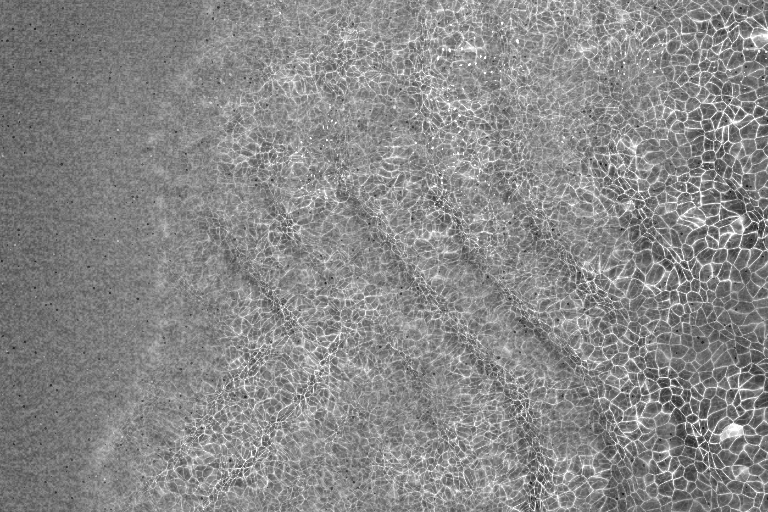
This texture is drawn by a WebGL 2 fragment shader. Its source:

```glsl
#version 300 es
precision highp float;
// Grey beach seen from above: grainy sand at left, clear rippled water with caustic light at right.

#define CREST_SPACING 0.155
#define CREST_SQUEEZE 0.125
#define CELL_SCALE 45.0
#define FINE_SCALE 80.0
#define GRAIN_SCALE 420.0
#define SAND_GREY 0.44
#define WATER_GREY 0.515
#define DEEP_GREY 0.405
#define LINE_GAIN 0.58

uniform vec2 u_resolution;
out vec4 outColor;

float hash(vec2 p) {
    return fract(sin(dot(p, vec2(127.1, 311.7))) * 43758.5);
}

vec2 hash2(vec2 p) {
    return vec2(hash(p), hash(p + vec2(37.3, 17.9)));
}

float noise(vec2 p) {
    vec2 i = floor(p), f = fract(p);
    f = f * f * (3.0 - 2.0 * f);
    return mix(mix(hash(i), hash(i + vec2(1, 0)), f.x),
               mix(hash(i + vec2(0, 1)), hash(i + vec2(1, 1)), f.x), f.y);
}

float fbm(vec2 p) {
    float sum = 0.0, amp = 0.5;
    for (int i = 0; i < 4; i++) {
        sum += amp * noise(p);
        p = p * 2.03 + 11.7;
        amp *= 0.5;
    }
    return sum;
}

// Gap between the nearest two cell centres: zero on the cell walls
float cellWall(vec2 p) {
    vec2 cell = floor(p), f = fract(p);
    float near = 9.0, next = 9.0;
    for (int y = -1; y <= 1; y++)
    for (int x = -1; x <= 1; x++) {
        vec2 g = vec2(x, y);
        float d = length(g + hash2(cell + g) - f);
        next = min(next, max(near, d));
        near = min(near, d);
    }
    return next - near;
}

// Soft round dots scattered on a grid, present in a share of its cells
float specks(vec2 p, float share) {
    vec2 cell = floor(p);
    float size = mix(0.12, 0.34, hash(cell + 5.1));
    vec2 centre = 0.35 + 0.3 * hash2(cell + 9.4);
    float dotMask = 1.0 - smoothstep(size * 0.5, size, length(fract(p) - centre));
    return dotMask * step(1.0 - share, hash(cell));
}

// Horizontal place of the waterline at a given height
float shoreline(float y) {
    return 0.295 + 0.11 * smoothstep(0.7, 1.0, y) - 0.135 * (1.0 - smoothstep(0.0, 0.38, y));
}

float sandGrey(vec2 p, float grain) {
    float streak = noise(p * vec2(50.0, 260.0)) - 0.5;
    float grey = SAND_GREY + 0.14 * grain + 0.06 * streak + 0.06 * (fbm(p * 5.0) - 0.5);
    return grey + 0.07 * smoothstep(0.0, 0.3, p.x) - 0.03 * smoothstep(0.6, 1.0, p.y);
}

// Moves points towards a crest line so that the net tightens there
float squeeze(float offset) {
    return CREST_SQUEEZE * offset * exp(-20.0 * offset * offset);
}

float waterGrey(vec2 p, float calm, float grain) {
    vec2 warp = vec2(fbm(p * 7.0), fbm(p * 7.0 + 31.0)) - 0.47;

    // Main crests: upright above, sweeping to the lower right below
    float across = p.x - 0.675 - 0.38 * (1.0 - smoothstep(0.08, 0.72, p.y)) + 0.06 * warp.x;
    float phase = across / CREST_SPACING - 1.65 * max(across - 0.25, 0.0);
    float offset = phase - floor(phase + 0.5);
    float lower = 1.0 - smoothstep(0.55, 0.78, p.y);
    float strength = mix(0.45, 1.0, lower) * smoothstep(0.2, 0.5, fbm(p * 6.0 + 50.0));
    float crest = exp(-offset * offset * 45.0) * strength;
    float trough = exp(-pow(offset + 0.15, 2.0) * 70.0) * strength;

    // Second set of crests, crossing the lower left
    vec2 sideNormal = vec2(0.78, -0.62);
    float lowLeft = (1.0 - smoothstep(0.3, 0.42, p.y)) * (1.0 - smoothstep(0.6, 0.78, p.x));
    float side = dot(p - vec2(0.68, 0.355), sideNormal) + 0.05 * warp.y;
    float sideOffset = fract(side / 0.11 + 0.5) - 0.5;
    crest = mix(crest, exp(-sideOffset * sideOffset * 45.0), lowLeft);

    // Caustic net, squeezed across each crest
    vec2 normal = mix(vec2(1.0, 0.1), vec2(0.75, 0.66), 1.0 - smoothstep(0.5, 0.72, p.y));
    vec2 q = p + normal * squeeze(offset) * strength * (1.0 - lowLeft);
    q += sideNormal * 0.7 * squeeze(sideOffset) * lowLeft;
    q += 0.04 * warp + 0.012 * vec2(noise(p * 38.0), noise(p * 38.0 + 7.0));
    float deep = smoothstep(1.0, 1.45, p.x + 0.2 * (0.45 - p.y));
    float coarse = exp(-10.0 * cellWall(q * CELL_SCALE));
    float fine = exp(-8.0 * cellWall(q * FINE_SCALE + 3.7));
    float ripple = 1.0 - abs(2.0 * noise(vec2(q.x * 28.0, q.y * 75.0)) - 1.0);
    ripple = pow(ripple, 5.0) * (1.0 - crest);

    float patches = smoothstep(0.25, 0.7, fbm(p * 13.0 + 4.0));
    float light = coarse * mix(0.6, 1.0, deep) + fine * mix(0.55, 0.25, deep) + 0.2 * ripple;
    float gain = LINE_GAIN * calm * mix(0.5, 1.15, patches) * (0.75 + 0.35 * crest + 0.3 * deep);
    float grey = mix(WATER_GREY, DEEP_GREY, deep) + gain * (light - 0.17);
    grey += 0.2 * (fbm(q * 55.0) - 0.47) + mix(0.15, 0.08, deep) * grain;
    grey -= calm * (1.0 - lowLeft) * 0.1 * trough;
    grey += 0.03 * calm * smoothstep(0.4, 0.9, p.y) * (1.0 - 0.5 * deep);

    // Sun glints gathered in the upper water
    float sunny = smoothstep(0.42, 0.62, fbm(p * 8.0 + 19.0)) * smoothstep(0.3, 0.8, p.y);
    return grey + 0.5 * calm * sunny * specks(p * 100.0 + 8.0 * warp, 0.25);
}

void main() {
    vec2 p = gl_FragCoord.xy / u_resolution.y;
    float grain = noise(p * GRAIN_SCALE) + noise(p * GRAIN_SCALE * 0.57 + 13.0) - 1.0;
    float fromShore = p.x - shoreline(p.y) + 0.07 * (fbm(p * 14.0) - 0.47);
    float wet = smoothstep(-0.015, 0.035, fromShore);
    float calm = mix(0.3, 1.0, smoothstep(0.05, 0.24, fromShore));

    float grey = mix(sandGrey(p, grain), waterGrey(p, calm, grain), wet);

    // Thin foam along the waterline
    float foam = exp(-pow((fromShore - 0.012) / 0.018, 2.0));
    grey += foam * (0.02 + 0.16 * (noise(p * 48.0) - 0.35));

    // Dark pebbles and pale shell grains
    grey -= 0.22 * specks(p * 95.0, 0.05);
    grey += 0.2 * specks(p * 120.0 + 41.0, 0.015);
    outColor = vec4(vec3(clamp(grey, 0.04, 1.0)), 1.0);
}
```
